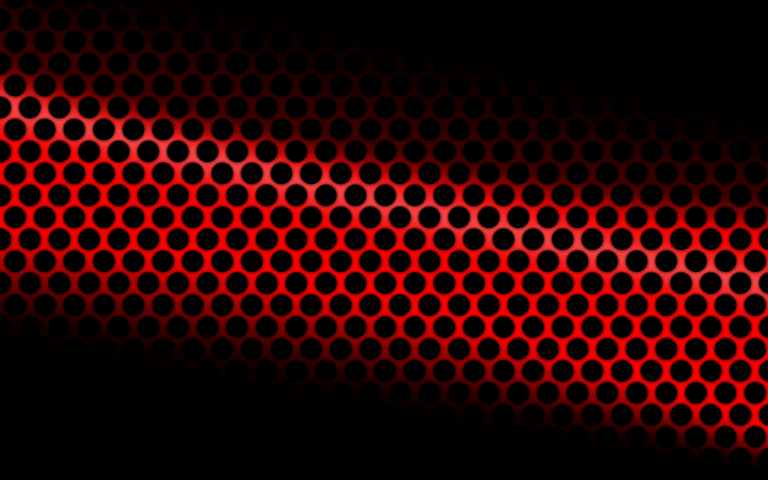
Reproduce this background procedurally as a Shadertoy shader.

```glsl
// A perforated metal sheet, lit by a slanting red band with a pale ridge.
// Two interleaved grids place the round holes; bowed curves running from
// the left to the right side bound the light, its haze and its fade.

#define PITCH vec2(0.06167, 0.09146)   // cell of one of the two hole grids
#define FIRST_HOLE vec2(0.0625, 0.0437)
#define HOLE_RADIUS 0.0220
#define RIM_WIDTH 0.0022
#define RIDGE_WIDTH 0.042
#define RIDGE_STRENGTH 0.27
#define HAZE_STRENGTH 0.27
#define LIGHT_DIR vec2(0.45, -0.89)

const vec3 RED = vec3(0.98, 0.005, 0.005);
const vec3 PALE = vec3(1.0, 0.92, 0.92);

// Height of a bowed line that goes from a (left) to b (right)
float bowedLine(float a, float b, float bow, float s) {
    return mix(a, b, s) + bow * s * (1.0 - s);
}

// Offset from the nearest point of a rectangular grid
vec2 gridOffset(vec2 p) {
    return (fract(p / PITCH + 0.5) - 0.5) * PITCH;
}

// Offset from the nearest hole centre of the staggered pattern
vec2 holeOffset(vec2 p) {
    vec2 a = gridOffset(p - FIRST_HOLE);
    vec2 b = gridOffset(p - FIRST_HOLE - 0.5 * PITCH);
    return dot(a, a) < dot(b, b) ? a : b;
}

// Light on the sheet; s runs left to right, depth runs top to bottom
vec3 bandLight(float s, float depth) {
    float hazeTop = bowedLine(-0.17, 0.20, 0.0, s);
    float edge = bowedLine(0.155, 0.45, 0.15, s);
    float ridge = bowedLine(0.22, 0.595, 0.06, s);
    float fadeStart = bowedLine(0.46, 0.89, -0.25, s);
    float fadeEnd = bowedLine(0.74, 1.0, 0.1, s);

    // Faint haze above, a firm upper edge, a long fade below
    float haze = HAZE_STRENGTH * pow(smoothstep(hazeTop, edge, depth), 1.4);
    float body = smoothstep(edge - 0.04, edge + 0.055, depth);
    float fade = pow(1.0 - smoothstep(fadeStart, fadeEnd, depth), 1.5);
    float level = mix(haze, 1.0, body) * fade;

    // The pale ridge along the middle of the band
    float r = (depth - ridge) / RIDGE_WIDTH;
    float sheen = RIDGE_STRENGTH * exp(-r * r) * body;
    return mix(RED * level, PALE, sheen);
}

void mainImage(out vec4 fragColor, in vec2 fragCoord) {
    vec2 p = fragCoord / iResolution.y;
    float s = fragCoord.x / iResolution.x;
    float aa = 0.75 / iResolution.y;

    vec3 color = bandLight(s, 1.0 - p.y);

    // Sheet darkens a little towards each hole
    vec2 toHole = holeOffset(p);
    float dist = length(toHole);
    float edgeDist = dist - HOLE_RADIUS;
    color *= mix(0.82, 1.0, smoothstep(RIM_WIDTH, 0.008, edgeDist));

    // Bevelled rim, brighter on its lower right
    float facing = dot(toHole / max(dist, 0.0001), LIGHT_DIR);
    float rimShade = 0.58 + 0.24 * facing;
    color *= mix(rimShade, 1.0, smoothstep(-aa, aa, edgeDist - RIM_WIDTH));

    // Black hole
    color *= smoothstep(-aa, aa, edgeDist);

    fragColor = vec4(color, 1.0);
}
```
